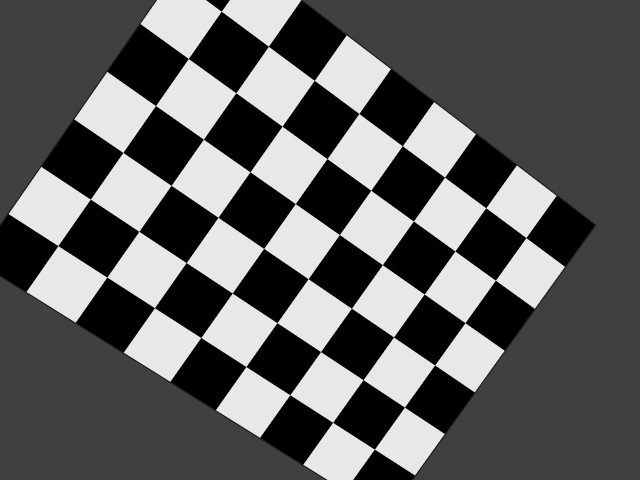
Reproduce this pattern procedurally as a Shadertoy shader.

```glsl
// Square wave over unit cells: +1 in even cells, -1 in odd ones, softened over one pixel
vec2 cellSign(vec2 grid, vec2 pixel) {
    vec2 edge = 0.5 - abs(mod(grid + 0.5, 2.0) - 1.0);
    return 2.0 * clamp(edge / pixel, -0.5, 0.5);
}

// Canvas position to board cells, by inverting the tilted plane's projection
vec2 boardCoords(vec2 p) {
    mat3 projection = mat3(
         0.10785, -0.06126, 0.01431,   // step along a row
        -0.06892, -0.09828, 0.00202,   // step down a column
         0.43056,  1.15104, 1.0);      // first corner
    vec3 q = inverse(projection) * vec3(p, 1.0);
    return q.xy / q.z;
}

void mainImage(out vec4 fragColor, in vec2 fragCoord) {
    vec2 grid = boardCoords(fragCoord / iResolution.y);
    vec2 dx = dFdx(grid), dy = dFdy(grid);
    vec2 pixel = sqrt(dx * dx + dy * dy);

    // Alternating cells
    vec2 parity = cellSign(grid, pixel);
    vec3 board = vec3(0.91 * (0.5 - 0.5 * parity.x * parity.y));

    // Board of 9 by 7 cells on a plain backdrop
    vec2 inset = min(grid, vec2(9.0, 7.0) - grid) / pixel;
    float border = min(inset.x, inset.y);
    vec3 color = mix(vec3(0.25), board, clamp(border + 0.5, 0.0, 1.0));

    // Hairline rim
    float rim = clamp(0.0013 * iResolution.y + 0.5 - abs(border), 0.0, 1.0);
    color = mix(color, vec3(0.13), rim);

    fragColor = vec4(color, 1.0);
}
```
